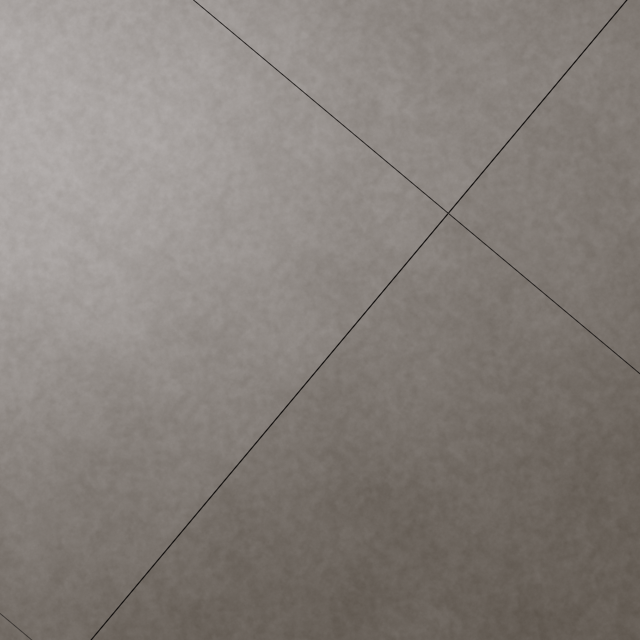
Give the GLSL for this texture, as a three.js fragment shader.

```glsl
#define TILE_SIZE 0.929
#define TILE_CORNER vec2(0.7005, 0.6667)
#define TILE_ANGLE -0.697
#define JOINT_HALF_WIDTH vec2(0.0009, 0.0007)
#define TILE_VARIATION 0.016
#define CLOUD_AMOUNT 0.045
#define GRAIN_AMOUNT 0.065
#define STREAK_AMOUNT 0.02
#define DARK_STONE vec3(0.40, 0.37, 0.34)
#define LIGHT_STONE vec3(0.65, 0.63, 0.62)
#define JOINT_COLOR vec3(0.07, 0.06, 0.055)

varying vec2 vUv;

float hash(vec2 p) {
  vec3 q = fract(vec3(p.xyx) * 0.1031);
  q += dot(q, q.yzx + 33.33);
  return fract((q.x + q.y) * q.z);
}

float noise(vec2 p) {
  vec2 i = floor(p);
  vec2 f = fract(p);
  f = f * f * (3.0 - 2.0 * f);
  float low = mix(hash(i), hash(i + vec2(1.0, 0.0)), f.x);
  float high = mix(hash(i + vec2(0.0, 1.0)), hash(i + 1.0), f.x);
  return mix(low, high, f.y);
}

// Layered noise centred on zero
float fbm(vec2 p) {
  float sum = 0.0;
  float weight = 0.5;
  for (int i = 0; i < 4; i++) {
    sum += weight * (noise(p) - 0.5);
    p = mat2(0.8, 0.6, -0.6, 0.8) * p * 2.03 + 17.3;
    weight *= 0.6;
  }
  return sum;
}

// Soft window light from the left, fading towards the lower right
float lighting(vec2 p) {
  vec2 glow = p - vec2(0.0, 0.7);
  return 0.402 + 0.145 * smoothstep(-0.05, 0.9, p.y)
    + 0.14 * exp(-3.0 * dot(glow, glow)) - 0.045 * p.x * p.y;
}

void main() {
  // Rotated tile grid
  float c = cos(TILE_ANGLE);
  float s = sin(TILE_ANGLE);
  vec2 offset = vUv - TILE_CORNER;
  vec2 grid = vec2(c * offset.x + s * offset.y, c * offset.y - s * offset.x) / TILE_SIZE;
  vec2 cell = floor(grid);

  // Stone surface, different on every tile
  vec2 stone = grid * TILE_SIZE + (cell + 4.0) * vec2(7.31, 11.73);
  float tone = lighting(vUv);
  tone += TILE_VARIATION * (mod(cell.x, 2.0) - 0.5);
  tone += CLOUD_AMOUNT * fbm(stone * 8.0);
  tone += GRAIN_AMOUNT * fbm(stone * 90.0 + 40.0);
  tone += STREAK_AMOUNT * fbm(stone * vec2(4.0, 22.0) + 90.0);
  vec3 color = mix(DARK_STONE, LIGHT_STONE, (tone - DARK_STONE.r) / (LIGHT_STONE.r - DARK_STONE.r));

  // Thin dark joints, fainter in the lower left
  vec2 edge = abs(fract(grid + 0.5) - 0.5) * TILE_SIZE;
  vec2 pixel = fwidth(grid) * TILE_SIZE * 0.75;
  vec2 joint = clamp((JOINT_HALF_WIDTH - edge) / pixel + 0.5, 0.0, 1.0);
  joint.y *= mix(0.6, 0.9, step(-0.5, grid.y));
  color = mix(color, JOINT_COLOR, max(joint.x, joint.y));

  gl_FragColor = vec4(color, 1.0);
}
```
